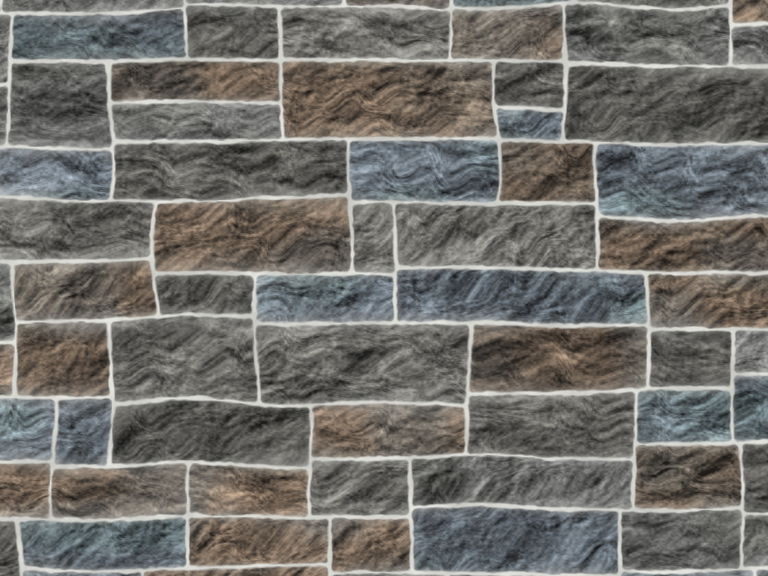
This texture is drawn by a WebGL 2 fragment shader. Its source:

```glsl
#version 300 es
precision highp float;

uniform vec2 u_resolution;
out vec4 fragColor;

// Layout, in units of the canvas height
const vec2 CELL = vec2(0.26, 0.108);
const vec2 JITTER = vec2(0.37, 0.27);
const float SPLIT_HEIGHT = 1.2;
const float JOINT = 0.0029;
const float CORNER = 0.009;
const float EDGE_ROUGHNESS = 0.0065;

// Surface
const float RELIEF = 2.5;
const float MOTTLE = 0.95;
const float GRAIN = 0.32;
const float HAZE = 0.5;

// Colours
const vec3 BROWN = vec3(0.405, 0.350, 0.300);
const vec3 CHARCOAL = vec3(0.350, 0.347, 0.332);
const vec3 GREY = vec3(0.395, 0.398, 0.390);
const vec3 SLATE = vec3(0.362, 0.392, 0.420);
const vec3 TEAL = vec3(0.390, 0.455, 0.460);
const vec3 MORTAR = vec3(0.845, 0.845, 0.825);

float hash(ivec2 cell, uint salt) {
    uvec2 v = uvec2(cell) * uvec2(1597334673u, 3812015801u);
    uint n = (v.x ^ v.y ^ (salt * 2654435769u)) * 2246822519u;
    n = (n ^ (n >> 15)) * 3266489917u;
    return float((n ^ (n >> 16)) >> 8) / 16777216.0;
}

float noise(vec2 p) {
    ivec2 i = ivec2(floor(p));
    vec2 f = fract(p);
    f = f * f * (3.0 - 2.0 * f);
    float low = mix(hash(i, 1u), hash(i + ivec2(1, 0), 1u), f.x);
    float high = mix(hash(i + ivec2(0, 1), 1u), hash(i + ivec2(1, 1), 1u), f.x);
    return mix(low, high, f.y);
}

float fbm(vec2 p) {
    float sum = 0.0, amp = 0.42;
    for (int i = 0; i < 5; i++) {
        sum += amp * noise(p);
        p = mat2(1.72, 0.98, -0.98, 1.72) * p + 7.3;
        amp *= 0.62;
    }
    return sum;
}

mat2 rotation(float a) {
    return mat2(cos(a), sin(a), -sin(a), cos(a));
}

// Shift of the joint through a lattice vertex
float shift(ivec2 v) {
    float amount = ((v.x + v.y) & 1) == 0 ? JITTER.x : JITTER.y;
    return (hash(v, 2u) * 2.0 - 1.0) * amount;
}

// Bounds of an interlocking block: xy = lower left, zw = upper right
vec4 blockBounds(ivec2 c) {
    float a = shift(c), b = shift(c + ivec2(1, 0));
    float d = shift(c + ivec2(0, 1)), e = shift(c + ivec2(1, 1));
    vec4 offsets = ((c.x + c.y) & 1) == 0 ? vec4(a, b, e, d) : vec4(d, a, b, e);
    return vec4(vec2(c), vec2(c) + 1.0) + offsets;
}

float roundedBox(vec2 p, vec2 halfSize, float radius) {
    vec2 q = abs(p) - halfSize + radius;
    return length(max(q, 0.0)) + min(max(q.x, q.y), 0.0) - radius;
}

vec3 stoneColour(vec2 p, ivec2 id, uint part) {
    float pick = hash(id, 10u + part);
    vec3 base = pick < 0.29 ? BROWN : pick < 0.48 ? CHARCOAL : pick < 0.72 ? GREY : SLATE;
    float stain = smoothstep(0.42, 0.78, noise(p * vec2(7.0, 11.0) + 31.0));
    base = mix(base, pick > 0.72 ? TEAL : CHARCOAL, stain * 0.65);
    base *= 0.87 + 0.26 * hash(id, 20u + part);

    // Cleft surface lit from above, with its grain running slightly aslant
    float angle = 0.22 + (hash(id, 30u + part) - 0.5) * 0.7;
    vec2 q = rotation(-angle) * p * vec2(13.0, 25.0) + 40.0 * pick;
    q += 0.7 * noise(p * 23.0);
    float height = fbm(q);
    float relief = height - fbm(q + vec2(-0.05, 0.17));
    float grain = noise(p * vec2(210.0, 270.0)) - 0.5;
    float light = 1.0 + RELIEF * relief + MOTTLE * (height - 0.5) + GRAIN * grain;

    // Occasional pale cleavage veins
    float vein = 1.0 - smoothstep(0.0, 0.035, abs(noise(q * vec2(0.22, 0.4)) - 0.5));
    light += 0.16 * vein * smoothstep(0.5, 0.8, noise(p * 9.0 + 5.0));
    return base * max(light, 0.3);
}

void main() {
    vec2 p = gl_FragCoord.xy / u_resolution.y;
    float px = 1.0 / u_resolution.y;

    // Gently crooked courses
    vec2 wall = p + 0.016 * (vec2(noise(p * 7.0), noise(p * 6.0 + 19.0)) - 0.5);
    vec2 g = wall / CELL + 20.0;

    // Find the block that holds this point
    ivec2 home = ivec2(floor(g)), id = home;
    vec4 box = vec4(vec2(home), vec2(home) + 1.0);
    for (int k = 0; k < 9; k++) {
        ivec2 c = home + ivec2(k % 3 - 1, k / 3 - 1);
        vec4 b = blockBounds(c);
        if (all(greaterThanEqual(g, b.xy)) && all(lessThan(g, b.zw))) {
            id = c;
            box = b;
        }
    }

    // Part some tall blocks into two flat stones
    uint part = 0u;
    if (box.w - box.y > SPLIT_HEIGHT && hash(id, 3u) < 0.5) {
        float cut = mix(box.y, box.w, mix(0.36, 0.64, hash(id, 4u)));
        if (g.y > cut) { box.y = cut; part = 1u; }
        else box.w = cut;
    }

    // Ragged stone outline
    vec2 halfSize = 0.5 * (box.zw - box.xy) * CELL;
    vec2 local = (g - 0.5 * (box.xy + box.zw)) * CELL;
    vec2 seed = vec2(17.0, 29.0) * hash(id, 40u + part);
    float ragged = 0.6 * noise(p * 30.0 + seed) + 0.4 * noise(p * 100.0 + seed) - 0.5;
    float outline = roundedBox(local, halfSize, CORNER) + JOINT + EDGE_ROUGHNESS * ragged;
    float joint = smoothstep(-px - 0.0007, px + 0.0007, outline);

    // Pale dust beside the joints, mostly along the beds
    vec3 stone = stoneColour(p, id, part);
    vec2 inset = max(halfSize - abs(local) - JOINT, 0.0);
    float spread = mix(0.003, 0.016, smoothstep(0.3, 0.85, noise(p * vec2(6.0, 14.0) + 3.0)));
    float dust = HAZE * exp(-inset.y / spread) + 0.22 * exp(-inset.x / 0.005);
    dust *= 0.55 + 0.6 * noise(p * 60.0);
    stone = mix(stone, MORTAR * 0.9, clamp(dust, 0.0, 0.75));

    vec3 mortar = MORTAR * (0.9 + 0.14 * noise(p * 25.0) + 0.04 * noise(p * 180.0));
    fragColor = vec4(mix(stone, mortar, joint), 1.0);
}
```
